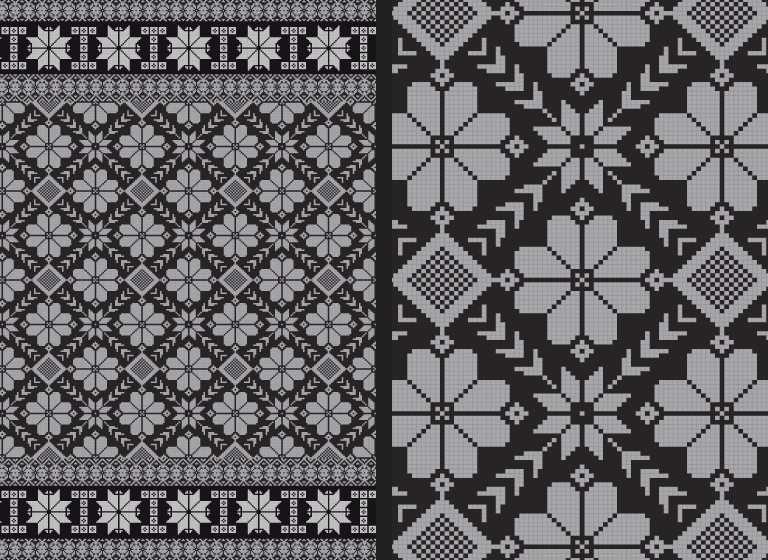
Left, the full canvas; right, a detail of the centre.
Reproduce this pattern procedurally as a WebGL 1 fragment shader.

```glsl
precision highp float;
// Knitted Nordic panel: a lattice of diamonds, roses and snowflakes between
// mirrored star borders. Each motif is an inequality on whole stitch counts,
// folded by symmetry; a grid of samples per pixel smooths the edges.
uniform vec2 u_resolution;

// Distance in stitches from the nearest repeat centre
float fold(float n, float period) {
  return abs(mod(n + period * 0.5, period) - period * 0.5);
}

float l1(vec2 p) { return abs(p.x) + abs(p.y); }

// Orders a folded point as (larger, smaller) for eightfold symmetry
vec2 octant(vec2 p) {
  p = abs(p);
  return vec2(max(p.x, p.y), min(p.x, p.y));
}

// Eight slanted petals split along the axes and diagonals
bool star(vec2 o, float width, float reach) {
  float d = o.x - o.y;
  return o.y > 0.5 && o.y < width + 0.5 && d > 0.5 && d < reach + 0.5;
}

// Small open diamond
bool bead(vec2 p) {
  float d = l1(p);
  return d > 0.5 && d < 2.5;
}

bool fieldMotif(vec2 stitch) {
  vec2 o = octant(vec2(fold(stitch.x, 60.0), fold(stitch.y, 60.0)));
  float d = o.x - o.y;

  // Diamond with a chequered heart
  float r = l1(o);
  if (r < 11.5) return r > 7.5 || mod(r + 0.5, 2.0) < 1.0;

  // Full rose and smaller snowflake
  vec2 rose = octant(o - vec2(30.0, 0.0));
  bool lit = star(rose, 7.0, 11.0) && rose.x < 14.5 && l1(rose) < 20.5 && rose.x > 2.5;
  lit = lit || l1(rose) < 0.5 || (l1(rose) > 1.5 && rose.x < 1.5);
  vec2 flake = octant(o - 30.0);
  lit = lit || (star(flake, 4.0, 6.0) && flake.x > 2.5);
  lit = lit || l1(flake) < 0.5 || (flake.x - flake.y < 0.5 && flake.x > 5.5 && flake.x < 8.5);

  // Beads between motifs, then leafy vines on the diagonals
  lit = lit || bead(o - vec2(14.0, 0.0)) || bead(o - vec2(30.0, 16.0));
  float leaf = mod(o.x + 0.5, 4.0);
  return lit || (o.x > 8.5 && o.x < 23.5 && leaf < 2.0 && d + floor(leaf) < 4.5);
}

bool starBand(vec2 stitch) {
  vec2 p = vec2(fold(stitch.x, 48.0), abs(stitch.y));
  vec2 o = octant(p);
  bool lit = star(o, 7.0, 8.0);
  // Four-part buds in the notches of the star
  vec2 bud = abs(o - vec2(12.0, 0.0));
  lit = lit || (l1(bud) < 3.5 && min(bud.x, bud.y) > 0.5);

  // Columns of crossed squares, with wider ends
  float side = 24.0 - p.x;
  vec2 c = vec2(fold(side, 6.0), fold(p.y, 6.0));
  bool column = side < 2.5 || (side < 8.5 && p.y > 9.5);
  bool square = max(c.x, c.y) < 2.5 && abs(l1(c) - 1.0) > 0.5;
  return lit || (column && square && p.y < 14.5);
}

bool narrowBand(vec2 stitch) {
  vec2 p = vec2(fold(stitch.x, 12.0), abs(stitch.y));
  // Zigzag edging
  if (p.y > 7.5) return mod(p.x + p.y + 0.5, 4.0) < 2.0;
  vec2 o = octant(p);
  bool lit = star(o, 3.0, 3.0) || l1(o) < 0.5;
  return lit || bead(p - vec2(6.0, 0.0)) || l1(p - vec2(6.0, 6.0)) < 2.5;
}

// Panel coordinates: 516 wide, 768 high
vec3 knit(vec2 p) {
  float x = p.x - 67.0;
  float v = abs(p.y - 384.0);
  vec3 yarn = vec3(0.66, 0.66, 0.67);
  vec3 ground = vec3(0.15, 0.14, 0.14);
  vec2 s;
  bool lit;
  if (v < 245.0) {
    s = vec2(x / 2.133, (p.y - 384.0) / 2.033) + 0.5;
    lit = fieldMotif(floor(s));
  } else if (v > 282.0 && v < 355.0) {
    s = vec2(x, v - 318.0) / 2.0 + 0.5;
    lit = starBand(floor(s));
    yarn = vec3(0.77);
    ground = vec3(0.09, 0.08, 0.09);
  } else {
    s = vec2(x, v - (v < 300.0 ? 264.5 : 369.5)) / 1.536 + 0.5;
    lit = narrowBand(floor(s));
  }
  // Faint seams between stitches
  vec2 seam = abs(fract(s) - 0.5);
  return lit ? yarn * (1.0 - 0.1 * step(0.4, max(seam.x, seam.y))) : ground;
}

void main() {
  vec3 sum = vec3(0.0);
  for (int j = 0; j < 4; j++) {
    for (int i = 0; i < 4; i++) {
      vec2 offset = (vec2(float(i), float(j)) + 0.5) / 4.0 - 0.5;
      sum += knit((gl_FragCoord.xy + offset) / u_resolution * vec2(516.0, 768.0));
    }
  }
  gl_FragColor = vec4(sum / 16.0, 1.0);
}
```
